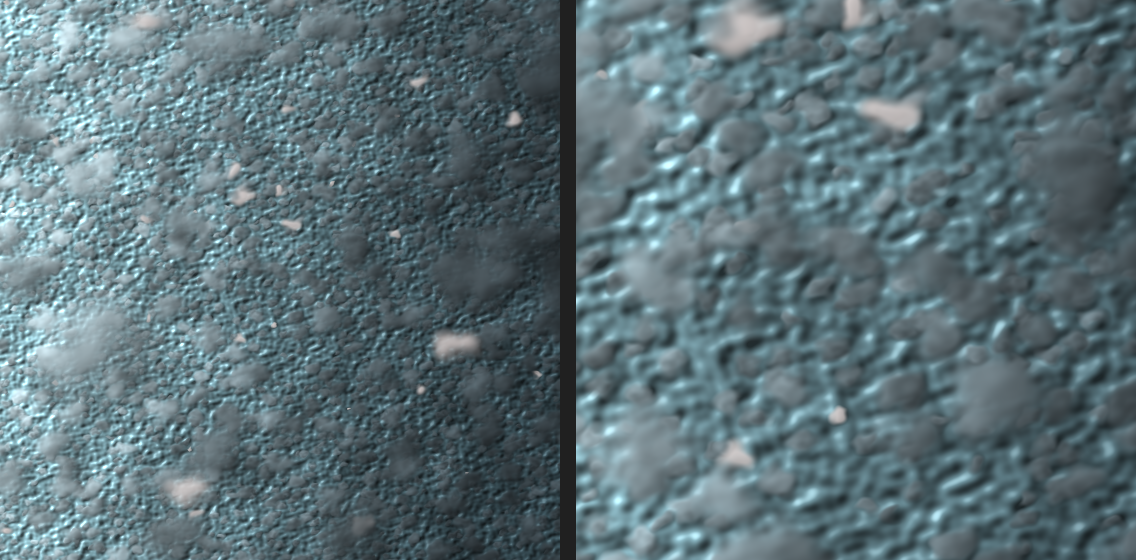
Left, the full canvas; right, a detail of the centre.
Write a Shadertoy shader that draws this texture.

```glsl
const vec3 BRIGHT_SIDE = vec3(0.66, 0.745, 0.77);
const vec3 DARK_SIDE = vec3(0.205, 0.245, 0.265);
const vec3 GROUND_TINT = vec3(0.86, 0.99, 1.01);
const vec3 CLUMP_TINT = vec3(1.04, 1.02, 1.02);
const vec3 GLINT_COLOR = vec3(0.95, 0.90, 0.89);
const vec2 LIGHT_DIR = vec2(-0.45, 0.89);
const float GRAIN_ANGLE = 0.35;
const vec2 GRAIN_STRETCH = vec2(0.88, 1.12);
const float GRAIN_FREQ = 76.0;
const float GRAIN_CONTRAST = 0.85;
const float CLUMP_SHADING = 0.27;
const float SHADOW_DEPTH = 0.28;
const float PATCH_DEPTH = 0.22;

vec3 hash3(vec2 p) {
    vec3 q = fract(p.xyx * vec3(0.1031, 0.1030, 0.0973));
    q += dot(q, q.yxz + 33.33);
    return fract((q.xxy + q.yzz) * q.zyx);
}

float cornerSlope(vec2 cell, vec2 offset) {
    float angle = 6.2832 * hash3(cell + 71.0).x;
    return dot(vec2(cos(angle), sin(angle)), offset);
}

float gradientNoise(vec2 p) {
    vec2 i = floor(p), f = fract(p);
    vec2 u = f * f * f * (f * (f * 6.0 - 15.0) + 10.0);
    vec2 e = vec2(1.0, 0.0);
    return mix(mix(cornerSlope(i, f), cornerSlope(i + e, f - e), u.x),
               mix(cornerSlope(i + e.yx, f - e.yx), cornerSlope(i + 1.0, f - 1.0), u.x), u.y);
}

float grainHeight(vec2 p) {
    return gradientNoise(p) + 0.45 * gradientNoise(p * 1.7 + 8.0);
}

// Difference of height towards the light: positive on lit faces
float grainRelief(vec2 p) {
    vec2 reach = 0.22 * LIGHT_DIR;
    return grainHeight(p - reach) - grainHeight(p + reach);
}

// Scatters soft, lumpy clumps over the ground, one candidate per cell
vec3 addClumps(vec3 color, vec3 ambient, vec2 p, float freq, float amount, float blur, float glints) {
    p = p * freq + freq * 3.7;
    vec2 lump = vec2(gradientNoise(p * 1.6), gradientNoise(p * 1.6 + 31.0));
    float rough = gradientNoise(p * 2.9 + 5.0);
    vec2 home = floor(p);
    for (int y = 1; y >= -1; y--) {
        for (int x = -1; x <= 1; x++) {
            vec2 cell = home + vec2(x, y);
            vec3 place = hash3(cell + freq);
            vec3 kind = hash3(cell + freq + 113.0);
            if (kind.x > amount) continue;
            float glint = step(1.0 - glints, kind.y);
            float radius = mix(0.25, 0.48, place.z) * mix(1.0, 0.65, glint);
            vec2 bent = p - cell - 0.15 - 0.7 * place.xy + 0.35 * lump;
            float dist = length(bent) + 0.10 * rough;
            float soft = blur * radius;
            float body = smoothstep(radius + soft, radius - soft, dist);
            float shadow = smoothstep(radius * 1.6, radius * 0.5, length(bent + 0.4 * radius * LIGHT_DIR));
            float facing = clamp(dot(bent, LIGHT_DIR) / radius, -1.0, 1.0);
            float shade = 0.84 + 0.40 * kind.z * kind.z + CLUMP_SHADING * facing + 0.25 * rough;
            vec3 surface = ambient * CLUMP_TINT * shade;
            surface = mix(surface, GLINT_COLOR * (0.9 + 0.15 * facing), 0.85 * glint);
            color *= 1.0 - SHADOW_DEPTH * shadow * (1.0 - body);
            color = mix(color, surface, 0.9 * body);
        }
    }
    return color;
}

void mainImage(out vec4 fragColor, in vec2 fragCoord) {
    vec2 uv = fragCoord / iResolution.y;

    // Light falls off from the left towards the lower right, in soft patches
    float falloff = uv.x + 0.22 * (0.5 - uv.y) + 0.12 * gradientNoise(uv * 4.0);
    vec3 ambient = mix(BRIGHT_SIDE, DARK_SIDE, smoothstep(-0.25, 1.1, falloff));
    ambient *= 1.0 + PATCH_DEPTH * (gradientNoise(uv * 9.0 + 3.0) + gradientNoise(uv * 17.0));

    float c = cos(GRAIN_ANGLE), s = sin(GRAIN_ANGLE);
    vec2 p = mat2(c, -s, s, c) * uv * GRAIN_STRETCH;

    // Fine crystalline ground with small pale sparkles
    float relief = grainRelief(p * GRAIN_FREQ);
    vec3 color = ambient * GROUND_TINT * max(0.4, 1.0 + GRAIN_CONTRAST * relief);
    color += 0.35 * ambient.g * smoothstep(0.3, 0.8, relief);

    // Clumps from small and crisp to large and out of focus
    color = addClumps(color, ambient, p, 60.0, 0.40, 0.50, 0.01);
    color = addClumps(color, ambient, p, 36.0, 0.36, 0.55, 0.03);
    color = addClumps(color, ambient, p, 21.0, 0.32, 0.65, 0.06);
    color = addClumps(color, ambient, p, 11.0, 0.12, 0.80, 0.10);
    color = addClumps(color, ambient, p, 6.5, 0.09, 0.85, 0.0);

    fragColor = vec4(clamp(color, 0.0, 1.0), 1.0);
}
```
